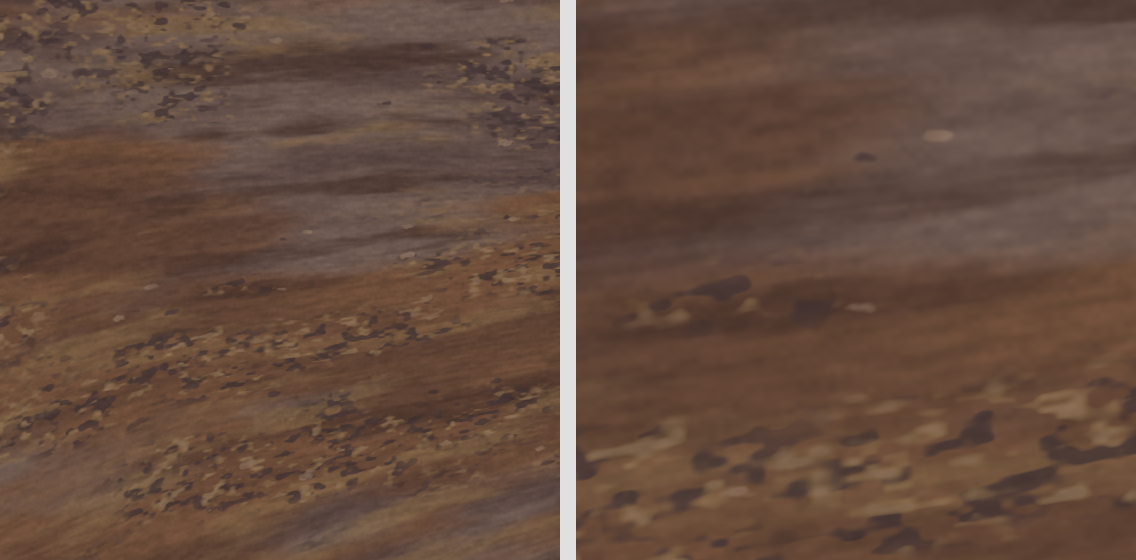
Left: the whole. Right: its middle third, enlarged.
A WebGL 1 fragment shader for this texture:

```glsl
precision highp float;

// Weathered earth in brown, ochre and violet-grey, smeared along a bending grain.
// Stretched noise in flow coordinates gives bands and streaks; masked, finer
// noise adds crumbly patches, and jittered cells scatter a few pebbles.

uniform vec2 u_resolution;

const vec3 UMBER = vec3(0.27, 0.19, 0.165);
const vec3 DARK_BROWN = vec3(0.365, 0.255, 0.20);
const vec3 WARM_BROWN = vec3(0.435, 0.305, 0.225);
const vec3 DUSK_GREY = vec3(0.345, 0.27, 0.255);
const vec3 STONE_GREY = vec3(0.435, 0.355, 0.32);
const vec3 OCHRE = vec3(0.50, 0.39, 0.27);
const vec3 PALE = vec3(0.56, 0.46, 0.38);
const vec3 VIOLET_SHADE = vec3(0.25, 0.195, 0.20);

float hash(vec2 p) {
  vec3 q = fract(vec3(p.xyx) * 0.1031);
  q += dot(q, q.yzx + 33.33);
  return fract((q.x + q.y) * q.z);
}

float noise(vec2 p) {
  vec2 cell = floor(p);
  vec2 f = fract(p);
  f = f * f * (3.0 - 2.0 * f);
  float low = mix(hash(cell), hash(cell + vec2(1.0, 0.0)), f.x);
  float high = mix(hash(cell + vec2(0.0, 1.0)), hash(cell + 1.0), f.x);
  return mix(low, high, f.y);
}

float fbm(vec2 p) {
  float sum = 0.0;
  float weight = 0.516;
  for (int i = 0; i < 5; i++) {
    sum += weight * noise(p);
    p = p * 2.03 + vec2(17.3, 9.1);
    weight *= 0.5;
  }
  return sum;
}

// Bends the plane so the grain is level at the top and climbs at the bottom.
vec2 flowCoords(vec2 uv) {
  float slope = mix(0.34, 0.02, smoothstep(0.0, 1.0, uv.y));
  float sway = 0.025 * (noise(uv * vec2(3.0, 4.0) + 5.0) - 0.5);
  return vec2(uv.x, uv.y - slope * uv.x + sway);
}

// Irregular small clumps, slightly longer along the grain.
float crumbs(vec2 p, vec2 scale, float seed) {
  vec2 q = p * scale + seed;
  return 0.6 * noise(q) + 0.4 * noise(q * 2.1 + 7.7);
}

// Coverage of rare flat pebbles, one possible in each cell.
float pebbles(vec2 p, float density, float chance, float seed) {
  vec2 q = p * density;
  vec2 cell = floor(q);
  float present = step(hash(cell + seed), chance);
  vec2 jitter = vec2(hash(cell + seed + 11.0), hash(cell + seed + 23.0));
  vec2 offset = fract(q) - mix(vec2(0.3), vec2(0.7), jitter);
  float radius = mix(0.08, 0.2, hash(cell + seed + 37.0));
  float rough = 0.12 * (noise(q * 9.0 + seed) - 0.5);
  float dist = length(offset * vec2(0.75, 1.5)) + rough - radius;
  return present * (1.0 - smoothstep(-0.05, 0.05, dist));
}

void main() {
  vec2 uv = gl_FragCoord.xy / min(u_resolution.x, u_resolution.y);
  vec2 flow = flowCoords(uv);

  // Broad warm and grey bands, greyer toward the top.
  float topGrey = 0.17 * smoothstep(0.72, 0.92, uv.y);
  float band = fbm(flow * vec2(1.3, 6.0) + vec2(3.0, 12.0)) - topGrey;
  float warmth = smoothstep(0.38, 0.56, band);
  float tone = fbm(flow * vec2(3.0, 17.0) + vec2(41.0, 8.0));
  float light = smoothstep(0.25, 0.68, tone);
  vec3 color = mix(mix(DUSK_GREY, STONE_GREY, light),
                   mix(DARK_BROWN, WARM_BROWN, light), warmth);

  // Long dark smears and softer ochre ones.
  float smear = fbm(flow * vec2(2.6, 15.0) + vec2(71.0, 33.0));
  color = mix(color, UMBER, 0.7 * smoothstep(0.55, 0.74, smear));
  float glow = fbm(flow * vec2(4.0, 20.0) + vec2(13.0, 87.0));
  color = mix(color, OCHRE, 0.6 * smoothstep(0.53, 0.74, glow));

  // Crumbly patches of shadow and light clumps.
  float patchNoise = fbm(flow * vec2(3.2, 8.5) + vec2(29.0, 57.0));
  float patchMask = smoothstep(0.46, 0.64, patchNoise);
  float shade = crumbs(flow, vec2(42.0, 72.0), 3.0);
  float chips = crumbs(flow, vec2(46.0, 80.0), 61.0);
  color = mix(color, VIOLET_SHADE, 0.75 * patchMask * smoothstep(0.52, 0.72, shade));
  color = mix(color, OCHRE, 0.7 * patchMask * smoothstep(0.55, 0.75, chips));
  color = mix(color, PALE, 0.45 * patchMask * smoothstep(0.70, 0.85, chips));

  // Scattered pebbles, pale and dark.
  color = mix(color, PALE, 0.6 * pebbles(flow, 17.0, 0.05, 5.0));
  color = mix(color, VIOLET_SHADE, 0.7 * pebbles(flow, 15.0, 0.03, 90.0));

  // Fine brush streaks and a soft mottled grain.
  float streak = noise(flow * vec2(22.0, 150.0)) - 0.5;
  float mottle = noise(flow * vec2(70.0, 120.0) + 19.0) - 0.5;
  float grain = noise(uv * vec2(210.0, 230.0)) - 0.5;
  color *= 1.0 + 0.10 * streak + 0.11 * mottle + 0.06 * grain;

  gl_FragColor = vec4(color, 1.0);
}
```
